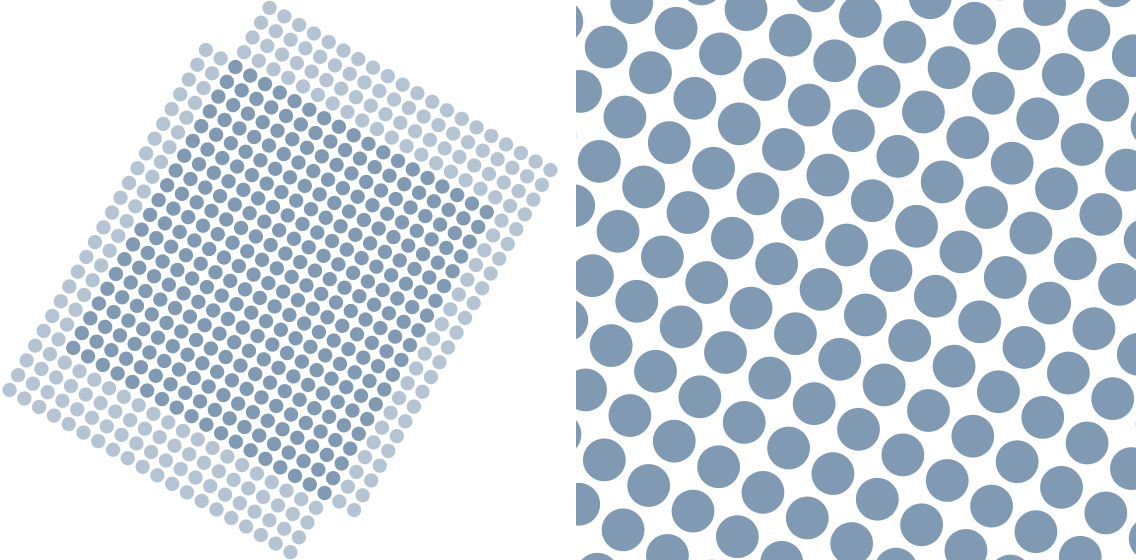
Left: the whole. Right: its middle third, enlarged.
This pattern is drawn by a Shadertoy shader. Its source:

```glsl
// Two overlapping sheets of translucent blue dots on one tilted square lattice.
// Each sheet is 20 by 24 cells; where both cover a cell the ink is laid twice.
// A white margin surrounds the sheets, so the canvas edges join without a seam.

const float PITCH = 0.03048;
const vec3 INK = vec3(0.0, 0.2, 0.4);

// 1 where the lattice cell lies in the sheet around the given centre
float sheetMask(vec2 cellCentre, vec2 sheetCentre) {
    vec2 inside = step(abs(cellCentre - sheetCentre), vec2(10.0, 12.0));
    return inside.x * inside.y;
}

void mainImage(out vec4 fragColor, in vec2 fragCoord) {
    vec2 p = fract(fragCoord / iResolution.xy) - 0.5;
    float pixel = 1.0 / min(iResolution.x, iResolution.y);

    // Lattice axes: 30 degrees below horizontal, and its perpendicular
    float c = cos(radians(30.0)), s = sin(radians(30.0));
    vec2 grid = vec2(dot(p, vec2(c, -s)), dot(p, vec2(-s, -c))) / PITCH;
    vec2 cellCentre = floor(grid) + 0.5;

    // Smooth-edged dot in each cell
    float edge = length(grid - cellCentre) * PITCH - 0.0127;
    float dotCover = clamp(0.5 - edge / pixel, 0.0, 1.0);

    // Lay the two sheets, shifted to opposite sides of the middle
    vec3 colour = vec3(1.0);
    for (float side = -1.0; side <= 1.0; side += 2.0) {
        float cover = dotCover * sheetMask(cellCentre, side * vec2(1.0, -2.0));
        colour = mix(colour, INK, 0.29 * cover);
    }
    fragColor = vec4(colour, 1.0);
}
```
